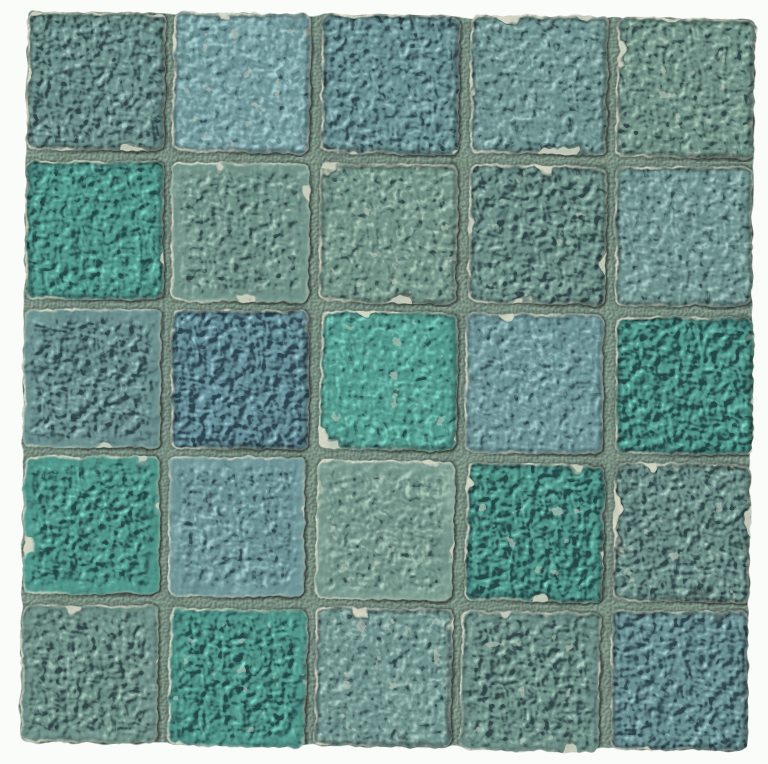
Reproduce this texture procedurally as a Shadertoy shader.

```glsl
// Five by five sheet of weathered blue-green stone tiles set in sandy grout on white.

vec2 hash2(vec2 p) {
    vec3 v = fract(p.xyx * vec3(0.1031, 0.1030, 0.0973));
    v += dot(v, v.yzx + 33.33);
    return fract((v.xx + v.yz) * v.zy);
}

float cornerSlope(vec2 corner, vec2 offset) {
    float angle = 6.2832 * hash2(corner).x;
    return dot(vec2(cos(angle), sin(angle)), offset);
}

// Gradient noise, roughly -0.7 to 0.7
float noise(vec2 p) {
    vec2 i = floor(p), f = p - i;
    vec2 u = f * f * f * (f * (f * 6.0 - 15.0) + 10.0);
    vec2 e = vec2(1, 0);
    return mix(mix(cornerSlope(i, f), cornerSlope(i + e, f - e), u.x),
               mix(cornerSlope(i + e.yx, f - e.yx), cornerSlope(i + 1.0, f - 1.0), u.x), u.y);
}

// Pitted stone surface
float stoneHeight(vec2 p) {
    p += 0.03 * vec2(noise(p * 9.0), noise(p * 9.0 + 40.0));
    return noise(p * 15.0) + 0.6 * noise(p * 31.0 + 7.0);
}

float roundedBox(vec2 p, vec2 halfSize, float radius) {
    vec2 q = abs(p) - halfSize + radius;
    return length(max(q, 0.0)) + min(max(q.x, q.y), 0.0) - radius;
}

vec3 stoneColor(float tone) {
    vec3 low = mix(vec3(0.19, 0.27, 0.29), vec3(0.44, 0.57, 0.56), smoothstep(0.0, 0.5, tone));
    return mix(low, vec3(0.72, 0.83, 0.81), smoothstep(0.45, 1.05, tone));
}

void mainImage(out vec4 fragColor, in vec2 fragCoord) {
    vec2 uv = fragCoord / iResolution.xy;

    // Slightly skewed grid; one unit is one tile pitch
    vec2 skewed = uv + 0.011 * vec2(0.5 - uv.y, uv.x - 0.5);
    vec2 grid = (skewed - vec2(0.023, 0.015)) / vec2(0.1925, 0.1945);
    float pixel = 5.2 / iResolution.y;
    vec2 cell = clamp(floor(grid), 0.0, 4.0);
    vec2 shape = hash2(cell + 11.3), look = hash2(cell * 1.7 + 4.1);
    vec2 wear = hash2(cell * 2.3 + 27.9);

    // Tile outline: small shift and turn, ragged sides
    vec2 p = grid - cell - 0.5 - 0.022 * (shape - 0.5);
    p += 0.025 * (wear.x - 0.5) * vec2(-p.y, p.x);
    vec2 s = p + cell * 17.0 + 50.0;
    float ragged = 0.018 * noise(s * 6.0) + 0.014 * noise(s * 19.0);
    float edge = roundedBox(p, vec2(0.468, 0.471) - 0.008 * shape.yx, 0.055) + ragged;

    // Occasional chips bite into the rim
    float chip = smoothstep(0.26, 0.5, noise(s * 4.3 + 9.0) + 0.15 * noise(s * 17.0));
    float chippedEdge = edge + 0.055 * chip;

    // Grout with fine sand grain, shaded beside each tile
    vec2 light = vec2(-0.018, 0.018);
    float sand = noise(grid * 48.0) - noise((grid + light * 0.5) * 48.0);
    vec3 grout = vec3(0.47, 0.56, 0.51) + 0.13 * sand + 0.05 * noise(grid * 5.0);
    float lee = smoothstep(-0.2, 0.5, dot(p, vec2(1.0, -0.6)));
    grout *= 1.0 - (0.15 + 0.4 * lee) * (1.0 - smoothstep(0.0, 0.03, edge));

    // Stone relief, with a smooth glaze film along some borders
    float film = smoothstep(-0.13, -0.02, edge + 0.06 * noise(s * 7.0)) * smoothstep(0.4, 0.9, wear.y);
    float relief = stoneHeight(s) - stoneHeight(s + light);
    float clouds = noise(s * 3.5) + 0.7 * noise(s * 9.0 + 21.0);
    float grain = noise(s * 24.0 + 3.0) + 0.6 * noise(s * 47.0);
    float tone = 0.36 + 0.28 * look.x + 0.13 * clouds;
    tone += (1.0 - 0.7 * film) * (mix(0.62, 0.36, look.x) * relief + 0.22 * grain) + 0.05 * film;

    // Dark pits and pale scuffs
    float pits = smoothstep(0.2, 0.42, noise(s * 21.0 + 13.0) + 0.25 * clouds);
    tone -= 0.25 * pits * (1.0 - film);
    vec3 stone = stoneColor(clamp(tone, 0.0, 1.1));

    // Per-tile tint: olive to blue, a few in teal
    vec3 tint = mix(vec3(0.99, 1.0, 0.94), vec3(0.92, 1.0, 1.09), smoothstep(0.1, 0.9, look.y));
    tint = mix(tint, vec3(0.72, 1.04, 0.98), step(0.86, shape.x));
    stone *= tint;
    float scuff = smoothstep(0.4, 0.5, noise(s * 10.0 + 71.0) + 0.2 * grain);
    stone = mix(stone, vec3(0.73, 0.76, 0.71), 0.6 * scuff * step(0.7, wear.x));

    // Cream rim, strongest on the left and top, broken along its length
    vec3 cream = vec3(0.84, 0.85, 0.78);
    float lit = smoothstep(-0.45, 0.35, dot(p, vec2(-1.0, 0.6)));
    float broken = smoothstep(-0.3, 0.25, noise(s * 8.0 + 31.0));
    float rim = smoothstep(-0.018 - pixel, -0.012 + pixel, chippedEdge);
    stone *= 1.0 - 0.3 * smoothstep(-0.05, -0.014, chippedEdge) * (1.0 - film);
    stone = mix(stone, cream + 0.1 * sand, rim * mix(0.25, 0.9, lit) * mix(0.35, 1.0, broken));
    stone = mix(stone, cream, 0.8 * smoothstep(-pixel, pixel, chippedEdge));

    // Grout stops just inside the outer tiles
    float sheet = roundedBox(grid - 2.5, vec2(2.458), 0.04) + 0.025 * noise(grid * 9.0);
    vec3 color = mix(grout, vec3(0.98, 0.99, 0.98), smoothstep(-pixel, pixel, sheet));
    color = mix(color, stone, 1.0 - smoothstep(-pixel, pixel, edge));
    fragColor = vec4(color, 1.0);
}
```
